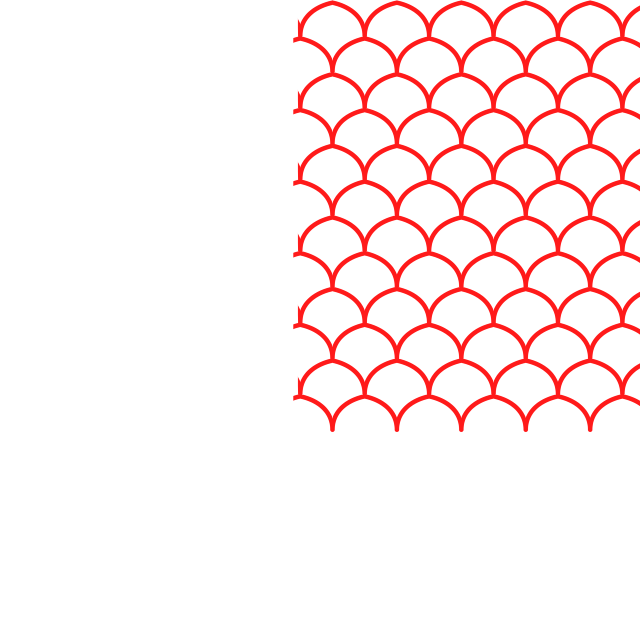
Write a three.js fragment shader that draws this pattern.

```glsl
varying vec2 vUv;

// Distance to a slightly pointed arch, mirrored about x = 0, with its feet on y = 0
float archDistance(vec2 p) {
  float halfWidth = 0.05033;
  float height = 0.0521;
  float pinch = 0.0104;
  if (p.y < 0.0) return length(vec2(p.x - halfWidth, p.y));
  float u = p.x / halfWidth;
  float v = (p.y + pinch * u * (1.0 - u)) / height;
  float r = max(length(vec2(u, v)), 0.001);
  vec2 slope = vec2((u + v * pinch * (1.0 - 2.0 * u) / height) / halfWidth, v / height) / r;
  return abs(r - 1.0) / max(length(slope), 0.001);
}

void main() {
  float soft = 0.001;
  float ink = 0.0;

  // Rows of scales, each second one shifted by half a scale
  for (int i = 0; i < 12; i++) {
    float row = float(i);
    float odd = mod(row, 2.0);
    float baseY = 0.9437 - row * 0.05592;
    float x = vUv.x - 0.5195 + odd * 0.05033;
    float foldedX = abs(mod(x + 0.05033, 0.10066) - 0.05033);
    float d = archDistance(vec2(foldedX, vUv.y - baseY));
    float stroke = 1.0 - smoothstep(-soft, soft, d - 0.0035);

    // Left border of the pattern
    float leftEdge = mix(0.4655, 0.4583, odd);
    stroke *= smoothstep(-soft, soft, vUv.x - leftEdge);
    ink = max(ink, stroke);
  }

  vec3 paper = vec3(1.0);
  vec3 red = vec3(1.0, 0.1, 0.1);
  gl_FragColor = vec4(mix(paper, red, ink), 1.0);
}
```
